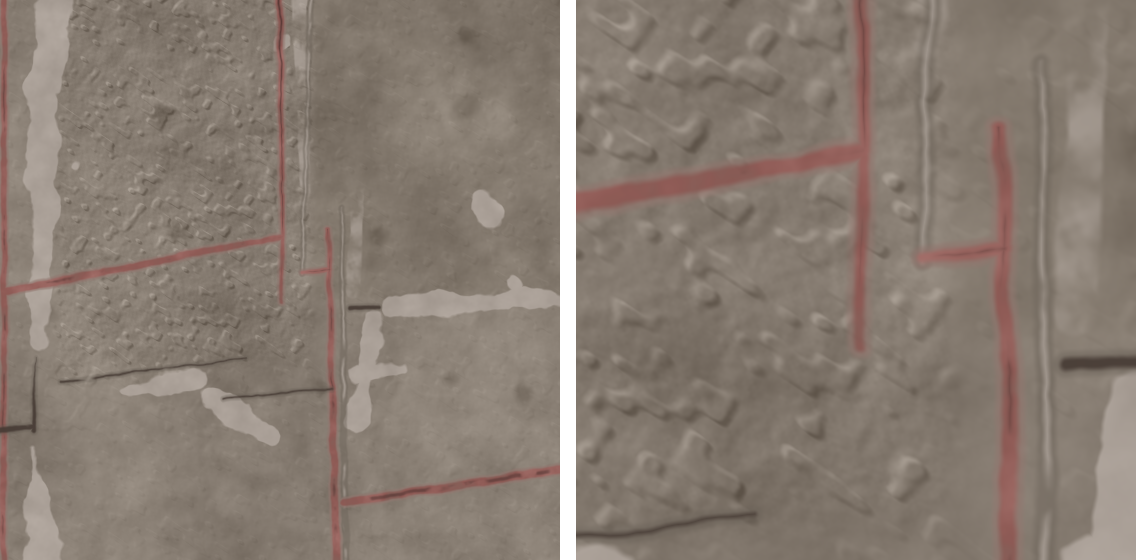
Left, the full canvas; right, a detail of the centre.
Give the GLSL for this texture, as a WebGL 1 fragment shader.

```glsl
precision highp float;
// Worn concrete slabs with red painted joints, pale plaster repairs and dark cracks.
uniform vec2 u_resolution;

#define STONE vec3(0.545, 0.505, 0.464)
#define SHADE vec3(0.488, 0.448, 0.402)
#define PLASTER vec3(0.685, 0.645, 0.612)
#define RED vec3(0.565, 0.355, 0.335)
#define FRINGE vec3(0.57, 0.46, 0.43)
#define CRACK vec3(0.27, 0.225, 0.20)
#define SOFT 0.0024
#define RELIEF 0.26
#define MOTTLE 0.22
#define EDGE_WEAR 0.034

float hash(vec2 p) {
  vec3 q = fract(vec3(p.xyx) * 0.1031);
  q += dot(q, q.yzx + 33.33);
  return fract((q.x + q.y) * q.z);
}

float noise(vec2 p) {
  vec2 i = floor(p), f = fract(p);
  f = f * f * (3.0 - 2.0 * f);
  return mix(mix(hash(i), hash(i + vec2(1, 0)), f.x),
             mix(hash(i + vec2(0, 1)), hash(i + vec2(1, 1)), f.x), f.y);
}

float fbm(vec2 p) {
  float sum = 0.0, amp = 0.533;
  for (int i = 0; i < 4; i++) {
    sum += amp * noise(p);
    p = mat2(1.6, 1.2, -1.2, 1.6) * p + 17.3;
    amp *= 0.5;
  }
  return sum;
}

// Signed distance to a stroke whose half width runs from wa to wb
float stroke(vec2 p, vec2 a, vec2 b, float wa, float wb) {
  vec2 ab = b - a;
  float t = clamp(dot(p - a, ab) / dot(ab, ab), 0.0, 1.0);
  return length(p - a - ab * t) - mix(wa, wb, t);
}

float cover(float d) { return 1.0 - smoothstep(-SOFT, SOFT, d); }

// Scattered round blots, one at most per cell
float blots(vec2 p, float cells, float chance, float size) {
  vec2 cell = floor(p * cells);
  vec2 centre = (cell + 0.3 + 0.4 * vec2(hash(cell + 3.1), hash(cell + 8.7))) / cells;
  float r = size * (0.6 + 0.6 * hash(cell + 5.5));
  return length(p - centre) - r + step(chance, hash(cell + 41.0));
}

// Surface height: fine grit plus slanted raised chips
float relief(vec2 p) {
  vec2 q = mat2(0.8, 0.6, -0.6, 0.8) * p * vec2(1.0, 1.15);
  float chips = smoothstep(0.6, 0.88, noise(q * vec2(62.0, 95.0)));
  return 0.75 * fbm(p * 58.0) + 0.5 * chips;
}

float redJoints(vec2 p) {
  float d = stroke(p, vec2(0.006, -0.1), vec2(0.008, 1.1), 0.005, 0.005);
  d = min(d, stroke(p, vec2(0.499, 1.1), vec2(0.504, 0.46), 0.006, 0.003));
  d = min(d, stroke(p, vec2(0.01, 0.48), vec2(0.502, 0.577), 0.007, 0.005));
  d = min(d, stroke(p, vec2(0.586, 0.59), vec2(0.594, 0.3), 0.004, 0.005));
  d = min(d, stroke(p, vec2(0.594, 0.3), vec2(0.602, -0.1), 0.006, 0.007));
  d = min(d, stroke(p, vec2(0.54, 0.513), vec2(0.588, 0.519), 0.003, 0.005));
  return min(d, stroke(p, vec2(0.615, 0.102), vec2(1.1, 0.178), 0.007, 0.007));
}

float plasterRepairs(vec2 p) {
  float d = stroke(p, vec2(0.106, 1.05), vec2(0.078, 0.84), 0.028, 0.027);
  d = min(d, stroke(p, vec2(0.078, 0.84), vec2(0.08, 0.58), 0.025, 0.024));
  d = min(d, stroke(p, vec2(0.08, 0.58), vec2(0.067, 0.39), 0.023, 0.018));
  d = min(d, stroke(p, vec2(0.057, 0.2), vec2(0.085, -0.04), 0.006, 0.043));
  d = min(d, stroke(p, vec2(0.7, 0.453), vec2(1.1, 0.472), 0.018, 0.015));
  d = min(d, stroke(p, vec2(0.665, 0.43), vec2(0.64, 0.25), 0.017, 0.018));
  d = min(d, stroke(p, vec2(0.64, 0.33), vec2(0.72, 0.34), 0.022, 0.01));
  d = min(d, stroke(p, vec2(0.22, 0.3), vec2(0.36, 0.325), 0.012, 0.023));
  d = min(d, stroke(p, vec2(0.38, 0.29), vec2(0.48, 0.225), 0.026, 0.014));
  d = min(d, stroke(p, vec2(0.855, 0.65), vec2(0.873, 0.615), 0.014, 0.021));
  return min(d, blots(p, 5.0, 0.16, 0.015));
}

float cracks(vec2 p) {
  float d = stroke(p, vec2(0.11, 0.318), vec2(0.44, 0.361), 0.002, 0.001);
  d = min(d, stroke(p, vec2(0.4, 0.286), vec2(0.592, 0.305), 0.0015, 0.0015));
  d = min(d, stroke(p, vec2(0.625, 0.449), vec2(0.675, 0.45), 0.004, 0.003));
  d = min(d, stroke(p, vec2(-0.1, 0.222), vec2(0.06, 0.237), 0.005, 0.004));
  return min(d, stroke(p, vec2(0.06, 0.23), vec2(0.064, 0.36), 0.004, 0.0));
}

void main() {
  vec2 p = gl_FragCoord.xy / u_resolution;
  float grain = fbm(p * 30.0), cloud = fbm(p * 5.0 + 4.0), wear = fbm(p * 19.0 + 9.0);
  vec2 bent = p + 0.009 * (vec2(fbm(p * 24.0), fbm(p * 24.0 + 50.0)) - 0.5);

  // Slab tone: the upper right panel is browner and streaked
  float upper = smoothstep(0.55, 0.57, bent.x) * smoothstep(0.45, 0.48, p.y);
  float streak = noise(p * vec2(32.0, 5.0));
  vec3 col = mix(STONE, SHADE, 0.15 + 0.45 * upper + 0.3 * smoothstep(0.4, 0.65, cloud));
  col += MOTTLE * (cloud - 0.5) + 0.09 * (grain - 0.5) + 0.025 * upper * (streak - 0.5);
  float stain = blots(bent + 0.03 * (wear - 0.5), 8.0, 0.12, 0.022);
  col -= 0.075 * (1.0 - smoothstep(-0.014, 0.008, stain)) * (0.5 + grain);

  // Embossed surface, coarse on the upper left slab
  float rough = smoothstep(0.09, 0.12, p.x) * (1.0 - smoothstep(0.54, 0.57, p.x));
  rough *= smoothstep(0.3, 0.36, p.y - 0.1 * (p.x - 0.25));
  float bump = relief(p) - relief(p + vec2(-0.0035, 0.0035));
  col += RELIEF * bump * mix(0.2, 0.8, rough);

  // Plaster, a flaky strip and thin raised ridges
  float repair = plasterRepairs(bent) + EDGE_WEAR * (wear - 0.5);
  col = mix(col, PLASTER + 0.1 * (grain - 0.5), 0.9 * cover(repair));
  float strip = min(stroke(bent, vec2(0.532, 1.1), vec2(0.545, 0.64), 0.015, 0.009),
                    stroke(bent, vec2(0.64, 0.67), vec2(0.63, 0.48), 0.011, 0.013));
  col = mix(col, PLASTER, 0.7 * cover(strip) * smoothstep(0.42, 0.66, wear));
  float ridge = min(stroke(bent, vec2(0.558, 1.1), vec2(0.54, 0.51), 0.002, 0.001),
                    stroke(bent, vec2(0.61, 0.63), vec2(0.618, -0.1), 0.001, 0.003));
  col = mix(col, SHADE * 0.85, 0.45 * cover(ridge - 0.004));
  col = mix(col, PLASTER, 0.75 * cover(ridge) * smoothstep(0.32, 0.55, wear));

  // Red joints: dusty fringe, painted core, dark groove
  float joint = redJoints(bent);
  float paint = smoothstep(0.22, 0.5, grain);
  col = mix(col, FRINGE, 0.6 * cover(joint - 0.004));
  col = mix(col, RED + 0.2 * (grain - 0.5), cover(joint) * mix(0.6, 0.95, paint));
  float deep = smoothstep(0.57, 0.6, p.y) * step(0.4, p.x);
  float groove = cover(joint + 0.004) * max(0.8 * deep, 0.5 * smoothstep(0.5, 0.64, wear));
  col = mix(col, RED * 0.5, groove);

  // Cracks with a soft shadow
  float gap = cracks(bent);
  col = mix(col, SHADE * 0.8, 0.35 * cover(gap - 0.004));
  col = mix(col, CRACK, 0.88 * cover(gap) * smoothstep(0.2, 0.42, wear));

  gl_FragColor = vec4(col, 1.0);
}
```
